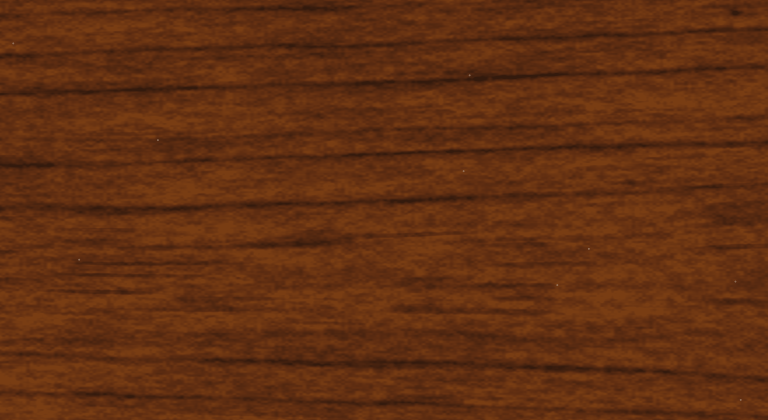
Write a Shadertoy shader that draws this texture.

```glsl
// Polished reddish-brown cherry wood with dark, gently bending growth lines.

const vec3 DEEP_BROWN = vec3(0.20, 0.10, 0.05);
const vec3 DARK_BROWN = vec3(0.28, 0.135, 0.06);
const vec3 RED_BROWN = vec3(0.38, 0.18, 0.068);
const vec3 AMBER = vec3(0.475, 0.24, 0.075);
const vec3 DUST = vec3(0.68, 0.58, 0.50);
const float LINES_PER_HEIGHT = 11.0;

float hash(vec2 p) {
    vec3 q = fract(p.xyx * vec3(0.1031, 0.1030, 0.0973));
    q += dot(q, q.yzx + 33.33);
    return fract((q.x + q.y) * q.z);
}

float noise(vec2 p) {
    vec2 cell = floor(p);
    vec2 f = fract(p);
    f = f * f * (3.0 - 2.0 * f);
    float low = mix(hash(cell), hash(cell + vec2(1, 0)), f.x);
    float high = mix(hash(cell + vec2(0, 1)), hash(cell + vec2(1, 1)), f.x);
    return mix(low, high, f.y);
}

// Noise centred on zero, stretched by separate frequencies along and across.
float grain(vec2 p, float along, float across, float seed) {
    return noise(p * vec2(along, across) + seed) - 0.5;
}

// Height across the grain: fibres rise to the right above, sink below.
float grainHeight(vec2 p, float width) {
    float bend = mix(-0.055, 0.055, smoothstep(0.05, 0.6, p.y));
    float x = clamp(p.x / width, 0.0, 1.0);
    return p.y - bend * x * sqrt(x) - 0.008 * grain(p, 2.5, 2.0, 40.0);
}

// Narrow core with a long soft shade below and a short one above.
float lineProfile(float d, float core) {
    float reach = mix(0.026, 0.009, smoothstep(-0.004, 0.004, d));
    return 0.68 * exp(-d * d / (core * core)) + 0.34 * exp(-abs(d) / reach);
}

float growthLines(float x, float v) {
    float shade = 0.0;
    for (int i = -1; i < 13; i++) {
        float id = float(i);
        float centre = (id + 0.5 + 0.4 * (hash(vec2(id + 5.0, 7.0)) - 0.5)) / LINES_PER_HEIGHT;
        float wobble = 0.010 * (noise(vec2(x * 2.2, id * 7.0 + 90.0)) - 0.5)
                     + 0.004 * (noise(vec2(x * 9.0, id * 5.0 + 170.0)) - 0.5);
        // The lines are faint and broken in the lower middle.
        float calm = mix(0.30, 1.0, smoothstep(0.07, 0.17, abs(centre - 0.32)));
        float strength = calm * mix(0.7, 1.0, hash(vec2(id + 20.0, 3.0)));
        strength *= 0.55 + 0.75 * noise(vec2(x * 3.0, id * 3.0 + 60.0));
        shade += strength * lineProfile(v - centre - wobble, 0.0065);
    }
    return shade;
}

// Sparse round spots, one at most in each cell.
float spots(vec2 p, float scale, float rarity, float radius, float soft) {
    vec2 q = p * scale;
    vec2 cell = floor(q);
    vec2 centre = 0.25 + 0.5 * vec2(hash(cell + 11.0), hash(cell + 37.0));
    float present = step(rarity, hash(cell + 71.0));
    float d = length(fract(q) - centre) / scale;
    return present * (1.0 - smoothstep(radius - soft, radius + soft, d));
}

float knot(vec2 p, vec2 centre, vec2 size) {
    vec2 q = (p - centre) / size;
    return exp(-dot(q, q));
}

vec3 woodColor(float tone) {
    vec3 color = mix(DEEP_BROWN, DARK_BROWN, smoothstep(-0.45, 0.05, tone));
    color = mix(color, RED_BROWN, clamp(tone / 0.55, 0.0, 1.0));
    return mix(color, AMBER, clamp((tone - 0.55) / 0.5, 0.0, 1.0));
}

void mainImage(out vec4 fragColor, in vec2 fragCoord) {
    vec2 p = fragCoord / iResolution.y;
    float width = iResolution.x / iResolution.y;
    float v = grainHeight(p, width);
    vec2 fibre = vec2(p.x, v);

    // Broad light bands, long streaks, short flecks and fine roughness.
    float tone = 0.74 + 0.28 * grain(fibre, 1.3, 6.0, 15.0);
    tone += 0.36 * grain(fibre, 2.5, 34.0, 33.0);
    tone += 0.36 * grain(fibre, 9.0, 90.0, 58.0);
    vec2 ragged = fibre + 0.006 * vec2(0.0, grain(p, 60.0, 60.0, 80.0));
    tone += 0.55 * grain(ragged, 42.0, 130.0, 104.0);
    tone += 0.42 * grain(p, 120.0, 210.0, 131.0);
    tone += 0.10 * (0.5 - p.x / width);

    // Thin dark fibres, strongest in the lower middle.
    float fibreMask = 0.25 + 0.3 * exp(-pow((v - 0.33) / 0.15, 2.0));
    tone -= fibreMask * smoothstep(0.62, 0.92, noise(fibre * vec2(4.0, 75.0) + 210.0));

    tone -= 0.85 * growthLines(p.x, v);
    tone -= 1.1 * knot(p, vec2(0.958 * width, 0.97), vec2(0.014, 0.009));
    tone -= 0.5 * knot(p, vec2(0.82 * width, 0.565), vec2(0.018, 0.006));

    vec3 color = woodColor(tone);
    color = mix(color, DUST, 0.6 * spots(p, 14.0, 0.965, 0.0022, 0.0014));
    fragColor = vec4(color, 1.0);
}
```
